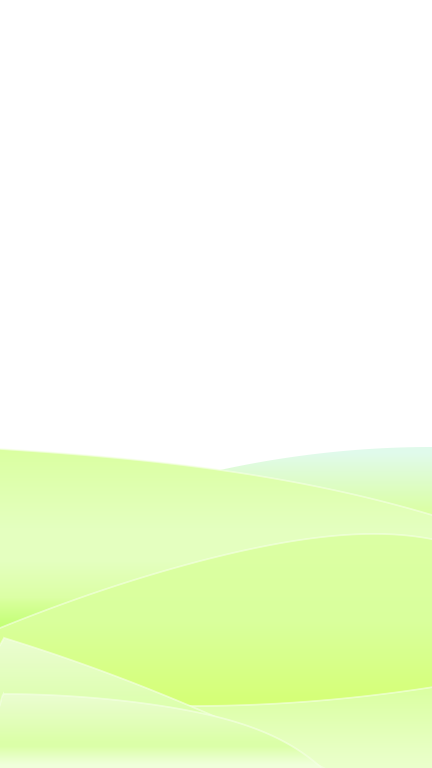
Give the GLSL for this background, as a WebGL 2 fragment shader.

```glsl
#version 300 es
precision highp float;
// Layered pale green hills below an empty white sky.
// Each hill is a polynomial ridge height, filled with a vertical gradient
// and finished with a thin light rim; layers are painted back to front.

uniform vec2 u_resolution;
out vec4 fragColor;

// Linear position of y on the way from one height to another, clamped to 0..1.
float ramp(float from, float to, float y) {
    return clamp((y - from) / (to - from), 0.0, 1.0);
}

// Paints a hill over the base; depth is the height of the ridge above the point.
vec3 paintHill(vec3 base, float depth, vec3 fill, float rimStrength) {
    float slope = length(vec2(dFdx(depth), dFdy(depth)));
    float pixels = depth / max(slope, 1e-6);
    float dist = pixels / u_resolution.y;
    float pixel = 1.0 / u_resolution.y;
    float rim = 1.0 - smoothstep(0.0004, 0.0006 + pixel, abs(dist));
    vec3 color = mix(base, fill, clamp(pixels + 0.5, 0.0, 1.0));
    return mix(color, vec3(0.96, 1.0, 0.9), rim * rimStrength);
}

void main() {
    vec2 uv = gl_FragCoord.xy / u_resolution;
    float x = uv.x, y = uv.y;

    vec3 leaf = vec3(0.855, 1.0, 0.63);
    vec3 pale = vec3(0.893, 1.0, 0.75);
    vec3 mist = vec3(0.92, 0.99, 0.82);
    vec3 color = vec3(1.0);

    // Distant mint hill on the right
    float ridge = 0.418 - 0.1245 * (1.0 - x) * (1.0 - x);
    vec3 fill = mix(vec3(0.88, 0.98, 0.92), leaf, ramp(0.41, 0.33, y));
    color = paintHill(color, ridge - y, fill, 0.0);

    // Broad hill falling to the right, deepening at its lower left
    ridge = 0.4154 - x * (0.0364 + x * (0.0182 + x * 0.0314));
    fill = mix(leaf, pale, ramp(0.415, 0.31, y));
    fill = mix(fill, leaf, ramp(0.27, 0.215, y));
    fill = mix(fill, vec3(0.76, 1.0, 0.45), ramp(0.222, 0.183, y));
    color = paintHill(color, ridge - y, fill, 0.6);

    // Rounded middle hill with a yellow-green foot
    ridge = 0.1823 + x * (0.2275 - 0.0833 * x) - 0.0285 * pow(x, 6.0);
    fill = mix(vec3(0.86, 1.0, 0.64), vec3(0.85, 1.0, 0.61), ramp(0.3, 0.19, y));
    fill = mix(fill, vec3(0.835, 1.0, 0.46), ramp(0.19, 0.083, y));
    color = paintHill(color, ridge - y, fill, 0.6);

    // Low slope rising to the right
    ridge = 0.0807 + 0.078 * (x - 0.44) * (x - 0.44);
    fill = mix(leaf, vec3(0.92, 1.0, 0.8), ramp(0.105, 0.0, y));
    color = paintHill(color, ridge - y, fill, 0.6);

    // Left slope with a clipped corner
    ridge = min(0.171 - x * (0.172 + 0.075 * x), 0.16 + x);
    fill = mix(mist, vec3(0.86, 1.0, 0.67), ramp(0.168, 0.075, y));
    color = paintHill(color, ridge - y, fill, 0.6);

    // Nearest mound, brightening again at the lower edge
    ridge = 0.0964 - 0.109 * x * x - 0.282 * pow(x, 7.0);
    ridge = min(ridge, 0.083 + 1.9 * x);
    fill = mix(mist, vec3(0.86, 1.0, 0.66), ramp(0.096, 0.035, y));
    fill = mix(fill, vec3(0.94, 1.0, 0.86), ramp(0.028, 0.004, y));
    color = paintHill(color, ridge - y, fill, 0.6);

    fragColor = vec4(color, 1.0);
}
```
